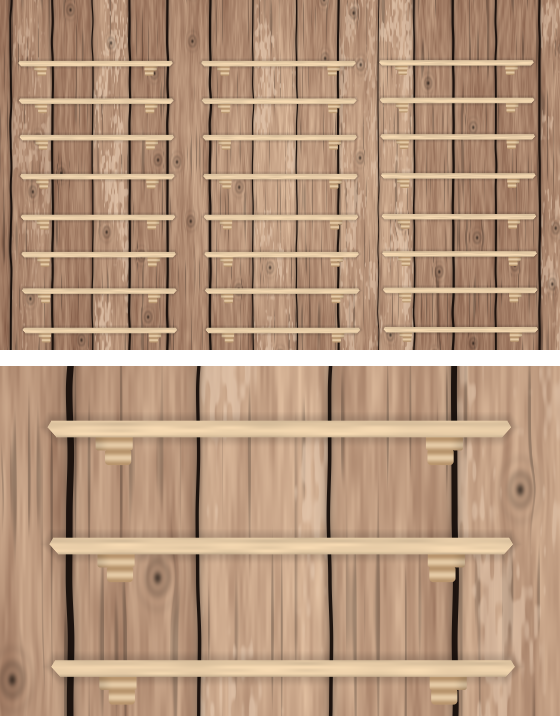
Top: the whole. Bottom: its middle third, enlarged.
This pattern is drawn by a Shadertoy shader. Its source:

```glsl
// Three columns of eight pale bracketed shelves on a wall of weathered vertical planks.

const vec2 CANVAS = vec2(768.0, 480.0);      // design units, y pointing down
const vec3 WOOD_DARK = vec3(0.50, 0.345, 0.265);
const vec3 WOOD_LIGHT = vec3(0.87, 0.735, 0.615);
const vec3 WORN = vec3(0.90, 0.79, 0.69);
const vec3 GAP = vec3(0.09, 0.055, 0.04);
const vec3 PINE = vec3(0.935, 0.825, 0.675);
const vec3 PINE_SHADE = vec3(0.66, 0.51, 0.35);
const vec2 GLOW_CENTER = vec2(390.0, 225.0);
const vec2 GLOW_SIZE = vec2(250.0, 230.0);
const float GLOW = 0.36;
const float SHELF_WIDTH = 212.0;
const float SHELF_HEIGHT = 7.6;
const float ROW_DRIFT = 0.85;                // sideways shift of each lower shelf
const float KNOT_SPACING = 120.0;
const float KNOT_CHANCE = 0.5;
const float COLUMN_X[3] = float[3](25.0, 276.0, 520.0);
const float ROW_Y[8] = float[8](83.5, 135.0, 185.0, 238.5, 294.5, 345.5, 395.5, 449.5);

// Per plank: left edge, gap width, tone; the fraction of wear follows the tone.
const vec3 PLANKS[15] = vec3[15](
    vec3(-42.0, 1.0, 0.30), vec3(15.0, 2.6, 0.42), vec3(72.0, 2.8, 0.28),
    vec3(127.0, 1.6, 0.50), vec3(178.0, 2.8, 0.29), vec3(230.0, 3.0, 0.33),
    vec3(288.5, 3.0, 0.30), vec3(347.0, 1.5, 0.45), vec3(407.0, 1.6, 0.34),
    vec3(464.0, 2.7, 0.43), vec3(519.0, 1.0, 0.52), vec3(568.0, 2.0, 0.34),
    vec3(621.5, 3.0, 0.33), vec3(680.0, 2.5, 0.35), vec3(740.0, 3.0, 0.43));

float hash(vec2 p) {
    vec3 q = fract(p.xyx * 0.1031);
    q += dot(q, q.yzx + 33.33);
    return fract((q.x + q.y) * q.z);
}

float noise(vec2 p) {
    vec2 i = floor(p), f = fract(p);
    f = f * f * (3.0 - 2.0 * f);
    return mix(mix(hash(i), hash(i + vec2(1, 0)), f.x),
               mix(hash(i + vec2(0, 1)), hash(i + vec2(1, 1)), f.x), f.y);
}

float cover(float d, float px) { return clamp(0.5 - d / px, 0.0, 1.0); }

float boxDist(vec2 p, vec2 halfSize, float radius) {
    vec2 d = abs(p) - halfSize + radius;
    return length(max(d, 0.0)) + min(max(d.x, d.y), 0.0) - radius;
}

vec3 plankWall(vec2 p, float px) {
    // Find the plank and the nearest gap
    float x = p.x + 2.0 * (noise(vec2(p.x * 0.01, p.y * 0.035)) - 0.5);
    float gap = 1e3, id = 0.0;
    vec3 plank = PLANKS[0];
    for (int i = 0; i < 15; i++) {
        gap = min(gap, abs(x - PLANKS[i].x) - 0.5 * PLANKS[i].y);
        if (x > PLANKS[i].x) { plank = PLANKS[i]; id = float(i); }
    }

    // Knots push the grain aside
    float cell = floor(p.y / KNOT_SPACING + hash(vec2(id, 4.0)));
    vec2 seed = vec2(id * 7.0 + 3.0, cell + 11.0);
    vec2 knot = vec2(plank.x + mix(12.0, 42.0, hash(seed)),
        (cell - hash(vec2(id, 4.0)) + mix(0.25, 0.75, hash(seed + 31.0))) * KNOT_SPACING);
    vec2 k = (p - knot) / vec2(4.0, 6.0);
    float hasKnot = step(hash(seed + 57.0), KNOT_CHANCE);
    float bulge = hasKnot * exp(-0.12 * dot(k, k));
    vec2 g = vec2(p.x - 5.0 * k.x * bulge / (1.0 + length(k)), p.y) + id * vec2(37.0, 91.0);

    // Grain at three widths, arched figure and fine cracks
    float broad = noise(g * vec2(0.09, 0.009));
    float streak = noise(g * vec2(0.28, 0.018) + 20.0);
    float fine = noise(g * vec2(0.75, 0.06) + 50.0);
    float figure = 0.5 + 0.5 * cos(g.x * 0.55 + 16.0 * noise(g * vec2(0.025, 0.007)));
    float crack = smoothstep(0.76, 0.94, noise(g * vec2(0.48, 0.012) + 80.0));

    vec2 r = (p - GLOW_CENTER) / GLOW_SIZE;
    float light = GLOW * exp(-dot(r, r));
    float tone = plank.z + light + 0.20 * (broad - 0.5) + 0.24 * (streak - 0.5)
        + 0.22 * (fine - 0.5) + 0.10 * (figure - 0.5);
    vec3 color = mix(WOOD_DARK, WOOD_LIGHT, tone);
    color *= 1.0 - 0.23 * crack;

    // Pale flaking wear on the lighter planks
    float flakes = noise(g * vec2(0.5, 0.11) + 130.0) * 0.55 + noise(g * vec2(0.07, 0.02) + 9.0) * 0.6;
    color = mix(color, WORN, 0.65 * smoothstep(0.36, 0.46, plank.z) * smoothstep(0.62, 0.85, flakes));

    // Knot rings and heart, then the gap
    float rings = 0.5 + 0.5 * cos(5.0 * length(k));
    color *= 1.0 - hasKnot * (0.22 * rings * exp(-0.3 * dot(k, k)) + 0.35 * exp(-3.0 * dot(k, k)));
    color *= 1.0 - 0.25 * exp(-max(gap, 0.0) * 0.6);
    return mix(color, GAP, cover(gap, px) * 0.95);
}

vec3 addShelf(vec3 color, vec2 q, float seed, float px) {
    if (q.x < -8.0 || q.x > SHELF_WIDTH + 8.0 || q.y < -4.0 || q.y > 32.0) return color;
    float side = abs(q.x - 0.5 * SHELF_WIDTH);
    float inset = 0.9 * max(q.y - 3.0, 0.0) + 0.6 * max(3.0 - q.y, 0.0);
    float board = max(side - 0.5 * SHELF_WIDTH + inset, abs(q.y - 0.5 * SHELF_HEIGHT) - 0.5 * SHELF_HEIGHT);
    color *= 1.0 - 0.13 * smoothstep(5.0, 0.0, board);

    // Mirrored brackets: wide block above a smaller roll
    vec2 b = vec2(side - 75.5, q.y);
    float block = boxDist(b - vec2(0.0, 10.0), vec2(8.5, 3.6), 1.2);
    float roll = boxDist(b - vec2(-1.8, 16.5), vec2(6.0, 3.8), 1.8);
    float bands = 0.5 + 0.5 * cos((q.y - 11.2) * 1.08);
    vec3 bracket = mix(PINE_SHADE, PINE * 0.96, 0.25 + 0.75 * bands);
    bracket *= 1.0 - 0.12 * smoothstep(2.0, 9.0, b.x);
    color = mix(color, bracket, cover(min(block, roll), px));

    // Board: top face, bright front edge, long pine grain
    float grain = noise(vec2(q.x * 0.06, q.y * 0.65) + seed * 17.0);
    vec3 pine = PINE * (0.95 + 0.09 * grain);
    pine *= 1.0 - 0.07 * smoothstep(3.5, 1.5, q.y) - 0.14 * smoothstep(6.0, 7.6, q.y);
    return mix(color, pine, cover(board, px));
}

void mainImage(out vec4 fragColor, in vec2 fragCoord) {
    vec2 p = fragCoord / iResolution.xy * CANVAS;
    p.y = CANVAS.y - p.y;
    float px = CANVAS.y / iResolution.y;
    vec3 color = plankWall(p, px);
    for (int c = 0; c < 3; c++)
        for (int r = 0; r < 8; r++) {
            vec2 corner = vec2(COLUMN_X[c] + ROW_DRIFT * float(r), ROW_Y[r] - float(c / 2));
            color = addShelf(color, p - corner, float(c * 8 + r), px);
        }
    fragColor = vec4(color, 1.0);
}
```
